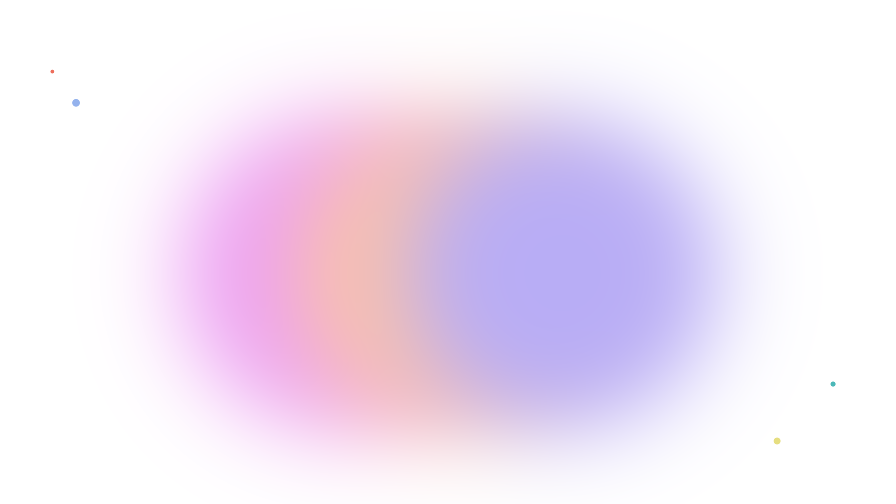
This background is drawn by a WebGL 2 fragment shader. Its source:

```glsl
#version 300 es
precision highp float;
// Three overlapping, heavily blurred discs (pink, peach, violet) on white,
// with four tiny coloured dots near the corners. Each blurred disc is a
// distance to its centre passed through a Gaussian edge profile.

uniform vec2 u_resolution;
out vec4 fragColor;

// Approximate normal cumulative distribution.
float gaussianEdge(float z) {
    z = clamp(z, -4.0, 4.0);
    return 0.5 + 0.5 * tanh(0.798 * z + 0.0357 * z * z * z);
}

// Coverage of a disc softened by a Gaussian of width 'blur'.
float blurredDisc(vec2 p, vec2 centre, float radius, float blur) {
    return gaussianEdge((radius - distance(p, centre)) / blur);
}

// Coverage of a crisp disc with a one-pixel smooth edge.
float crispDisc(vec2 p, vec2 centre, float radius) {
    float halfPixel = 0.5 / u_resolution.y;
    return 1.0 - smoothstep(-halfPixel, halfPixel, distance(p, centre) - radius);
}

void main() {
    // Centred coordinates, one unit being the canvas height.
    vec2 p = (gl_FragCoord.xy - 0.5 * u_resolution) / u_resolution.y;
    vec3 colour = vec3(1.0);

    // Soft discs, evenly spaced and layered from left to right.
    vec3 glowColours[3] = vec3[3](
        vec3(0.925, 0.625, 0.955),
        vec3(0.980, 0.763, 0.665),
        vec3(0.722, 0.678, 0.962));
    for (int i = 0; i < 3; i++) {
        vec2 centre = vec2(0.002 + 0.226 * float(i - 1), -0.042);
        colour = mix(colour, glowColours[i], blurredDisc(p, centre, 0.297, 0.088));
    }

    // Small dots: centre in xy, radius in z.
    vec3 dots[4] = vec3[4](
        vec3(-0.785, 0.358, 0.0037),
        vec3(-0.738, 0.296, 0.0076),
        vec3(0.764, -0.262, 0.0050),
        vec3(0.653, -0.375, 0.0068));
    vec3 dotColours[4] = vec3[4](
        vec3(0.93, 0.43, 0.36),
        vec3(0.58, 0.70, 0.93),
        vec3(0.30, 0.72, 0.72),
        vec3(0.90, 0.87, 0.50));
    for (int i = 0; i < 4; i++) {
        colour = mix(colour, dotColours[i], crispDisc(p, dots[i].xy, dots[i].z));
    }

    fragColor = vec4(colour, 1.0);
}
```
